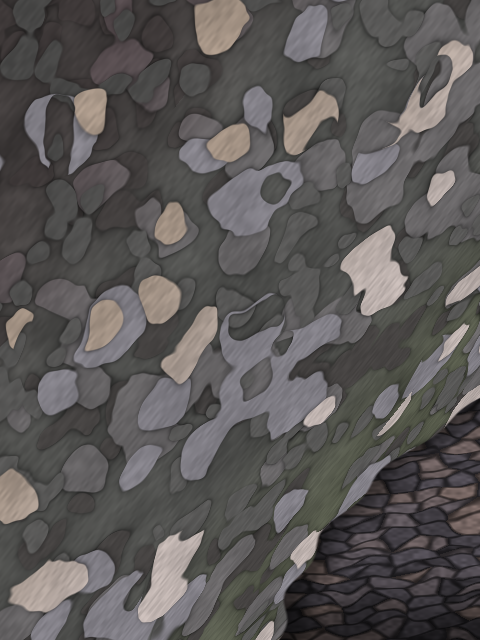
A WebGL 2 fragment shader for this texture:

```glsl
#version 300 es
precision highp float;
// Mottled plane-tree bark: scalloped flakes in dark, grey, lavender and cream,
// made of clustered cellular discs blended together and stacked in layers.
// Flakes narrow towards the trunk's edge; fissured plates fill the far corner.

uniform vec2 u_resolution;
out vec4 fragColor;

const vec2 ALONG = vec2(0.62, 0.785);      // direction of the flakes
const vec3 UMBER = vec3(0.235, 0.21, 0.21);
const vec3 BASE = vec3(0.315, 0.317, 0.308);
const vec3 MOSS = vec3(0.33, 0.35, 0.27);
const vec3 GREY = vec3(0.41, 0.40, 0.405);
const vec3 LAVENDER = vec3(0.515, 0.505, 0.535);
const vec3 TAN = vec3(0.63, 0.565, 0.51);
const vec3 CREAM = vec3(0.735, 0.69, 0.675);
const vec3 PLATE_COOL = vec3(0.36, 0.34, 0.375);
const vec3 PLATE_WARM = vec3(0.43, 0.37, 0.355);
const float BLEND = 8.0;                   // lower melts discs together more
const float RIM_WIDTH = 0.0045;
const float RIM_DARK = 0.42;
const float GRAIN = 0.16;

vec3 hash3(vec2 p) {
  vec3 h = fract(p.xyx * vec3(0.1031, 0.1030, 0.0973));
  h += dot(h, h.yxz + 33.33);
  return fract((h.xxy + h.yzz) * h.zyx);
}

float noise(vec2 p) {
  vec2 i = floor(p), f = fract(p);
  f = f * f * (3.0 - 2.0 * f);
  return mix(mix(hash3(i).x, hash3(i + vec2(1, 0)).x, f.x),
             mix(hash3(i + vec2(0, 1)).x, hash3(i + vec2(1, 1)).x, f.x), f.y);
}

// Slow layered sines that gather flakes into groups, -1 to 1.
float cluster(vec2 q, float seed) {
  return 0.5 * (sin(10.0 * q.x + 5.0 * q.y + seed) + sin(12.0 * q.y - 7.0 * q.x + 1.7 * seed));
}

// Signed distance to a union of random discs, in canvas units.
float flakes(vec2 q, float scale, float coverage, float seed) {
  vec2 g = q * scale, cell = floor(g);
  float sum = 0.002;
  for (int j = -1; j <= 1; j++)
    for (int i = -1; i <= 1; i++) {
      vec2 id = cell + vec2(i, j);
      vec3 h = hash3(id + seed * 7.0);
      float present = step(h.z, coverage + 0.28 * cluster(id / scale, seed));
      float radius = mix(0.32, 0.62, fract(h.z * 17.0));
      sum += present * exp(-BLEND * (length(id + 0.15 + 0.7 * h.xy - g) - radius));
    }
  return -log(sum) / (BLEND * scale);
}

// Lays one flake over the bark, with a dark broken rim around it.
void layFlake(inout vec3 bark, float d, vec3 color, float rim) {
  float soft = max(0.0022, 0.8 / u_resolution.x);
  bark *= 1.0 - RIM_DARK * rim * exp(-max(d, 0.0) / RIM_WIDTH);
  bark = mix(bark, color, smoothstep(soft, -soft, d));
}

// Long overlapping plates: x is the distance to a fissure, y a random tone.
vec2 plates(vec2 g) {
  vec2 cell = floor(g);
  float first = 9.0, second = 9.0, tone = 0.0;
  for (int j = -1; j <= 1; j++)
    for (int i = -1; i <= 1; i++) {
      vec2 id = cell + vec2(i, j);
      vec3 h = hash3(id + 91.0);
      float d = length(id + h.xy - g);
      second = min(second, max(first, d));
      if (d < first) { first = d; tone = h.z; }
    }
  return vec2(second - first, tone);
}

vec3 trunk(vec2 p) {
  // Foreshortened trunk coordinates with wobbling outlines.
  float across = dot(p, vec2(ALONG.y, -ALONG.x));
  vec2 q = vec2(across + 0.28 * exp(5.0 * (across - 0.3)), 0.82 * dot(p, ALONG));
  float fibre = noise(q * vec2(170.0, 60.0)) - 0.5;
  float blotch = noise(q * 13.0 + 4.0);
  q += 0.012 * sin(q.yx * vec2(31.0, 27.0) + 2.0 * sin(q * 19.0));
  q += 0.012 * (vec2(noise(q * 45.0), noise(q * 45.0 + 70.0)) - 0.5);

  float rim = 0.35 + 0.9 * noise(q * 24.0 + 30.0);
  float left = smoothstep(-0.2, -0.6, across);
  float edge = smoothstep(0.12, 0.42, across);
  vec3 bark = mix(BASE, UMBER, 0.75 * left) * mix(0.88, 1.14, blotch);
  bark = mix(bark, MOSS * mix(0.85, 1.15, blotch), 0.7 * edge);

  // Layers run from old dark scales to freshly bared cream.
  layFlake(bark, flakes(q, 17.0, 0.28 + 0.15 * left, 1.0), mix(BASE, UMBER, 0.5 + 0.4 * left), rim);
  layFlake(bark, flakes(q, 10.5, 0.36, 2.0), mix(GREY, vec3(0.33, 0.29, 0.30), left) * mix(0.92, 1.08, blotch), rim);
  layFlake(bark, flakes(q, 19.0, 0.17, 3.0), mix(BASE, GREY, 0.35) * (1.0 - 0.2 * left), rim);
  float holes = flakes(q, 15.0, 0.06, 4.0);
  float lavender = flakes(q, 9.0, 0.30 - 0.18 * left, 5.0);
  layFlake(bark, max(lavender, -holes), LAVENDER * mix(0.91, 1.05, blotch), rim);
  float cream = flakes(q, 10.5, 0.19 + 0.12 * edge - 0.03 * left, 8.0);
  vec3 bare = mix(TAN, CREAM, smoothstep(-0.3, 0.2, across)) * mix(0.92, 1.06, blotch);
  layFlake(bark, max(cream, -holes), bare, rim);
  return bark * (1.0 + GRAIN * fibre);
}

vec3 corner(vec2 p) {
  vec2 g = vec2(p.x + 0.2 * p.y, p.y - 0.12 * p.x) + 0.02 * noise(p * 22.0);
  vec2 plate = plates(g * vec2(15.0, 42.0));
  vec3 color = mix(PLATE_COOL, PLATE_WARM, smoothstep(0.55, 1.0, plate.y));
  color *= mix(0.65, 1.1, plate.y) * mix(0.45, 1.0, smoothstep(0.02, 0.3, plate.x));
  color *= 0.84 + 0.32 * noise(p * vec2(90.0, 180.0));
  return color * mix(0.5, 1.0, smoothstep(0.0, 0.18, p.y));
}

void main() {
  vec2 p = gl_FragCoord.xy / u_resolution.x;
  // Curved trunk outline; positive beyond the trunk.
  float outline = 0.58 + 0.12 * p.y + 1.45 * p.y * p.y + 0.012 * sin(p.y * 48.0);
  float beyond = (p.x - outline) * 0.75;
  vec3 behind = corner(p) * mix(0.5, 1.0, smoothstep(0.0, 0.07, beyond));
  vec3 color = mix(trunk(p), behind, smoothstep(-0.003, 0.003, beyond));
  fragColor = vec4(color, 1.0);
}
```
